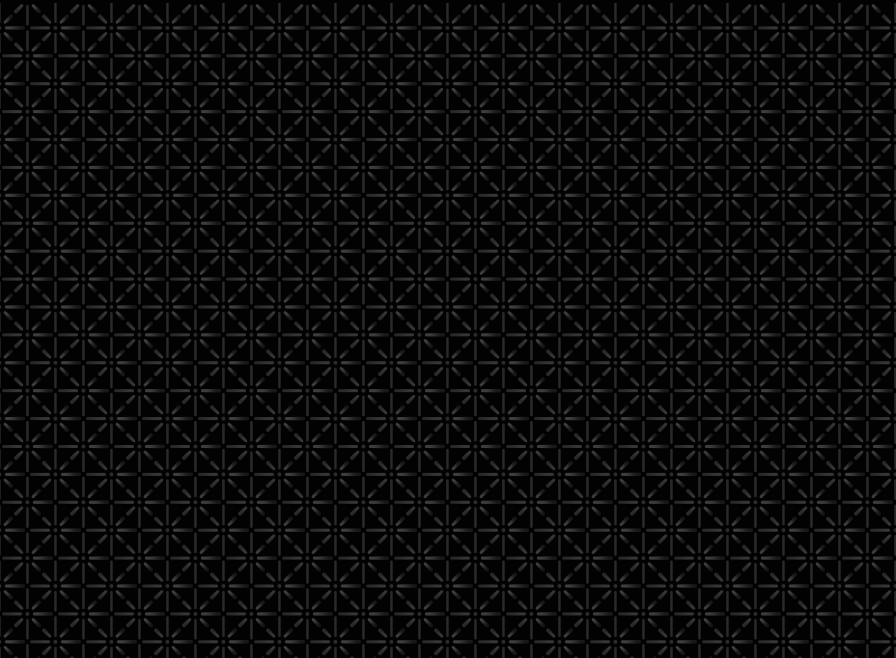
This pattern is drawn by a Shadertoy shader. Its source:

```glsl
const vec2 REPEATS = vec2(32.0, 23.58);
const vec2 LATTICE_OFFSET = vec2(0.98, 0.0);
const float TOP_MARGIN = 0.1;
const float GROUND = 0.006;

// Offset from the nearest star of a checkerboard lattice
vec2 starOffset(vec2 p) {
    vec2 n = floor(0.5 * vec2(p.x + p.y, p.x - p.y) + 0.5);
    return p - vec2(n.x + n.y, n.x - n.y);
}

float coverage(float dist, float pixel) {
    return clamp(0.5 - dist / pixel, 0.0, 1.0);
}

// Rounded stroke whose width and tone change from start to end
float stroke(vec2 p, vec2 a, vec2 b, vec2 radii, vec2 tones, float pixel) {
    vec2 axis = b - a;
    float t = clamp(dot(p - a, axis) / dot(axis, axis), 0.0, 1.0);
    float dist = length(p - a - axis * t) - mix(radii.x, radii.y, t);
    return mix(tones.x, tones.y, smoothstep(0.1, 1.0, t)) * coverage(dist, pixel);
}

float star(vec2 p, float pixel) {
    vec2 leftTones = vec2(0.21, 0.155);
    vec2 rightTones = vec2(0.24, 0.09);

    // Central bead
    float tone = 0.17 * coverage(length(p) - 0.07, pixel);

    for (int i = 0; i < 2; i++) {
        float side = float(2 * i - 1);
        vec2 tones = i == 0 ? leftTones : rightTones;
        vec2 armRadii = i == 0 ? vec2(0.055) : vec2(0.056, 0.066);

        // Vertical and horizontal arms
        tone = max(tone, stroke(p, vec2(0.0, 0.22 * side), vec2(0.0, 0.87 * side),
                                vec2(0.045), vec2(0.16, 0.165), pixel));
        tone = max(tone, stroke(p, vec2(0.25 * side, 0.0), vec2(0.85 * side, 0.0),
                                armRadii, tones, pixel));

        // Diagonal petals, mirrored above and below
        vec2 folded = vec2(p.x, abs(p.y));
        tone = max(tone, stroke(folded, vec2(0.2 * side, 0.2), vec2(0.41 * side, 0.41),
                                vec2(0.05, 0.07), tones, pixel));
    }
    return tone;
}

void mainImage(out vec4 fragColor, in vec2 fragCoord) {
    float pixel = REPEATS.x / iResolution.x;
    vec2 uv = fragCoord / iResolution.xy;
    vec2 cells = vec2(uv.x, 1.0 - uv.y) * REPEATS;
    float tone = star(starOffset(cells - LATTICE_OFFSET), pixel);

    // Narrow dark margin along the top edge
    tone *= coverage(TOP_MARGIN - cells.y, pixel);
    fragColor = vec4(vec3(max(GROUND, tone)), 1.0);
}
```
